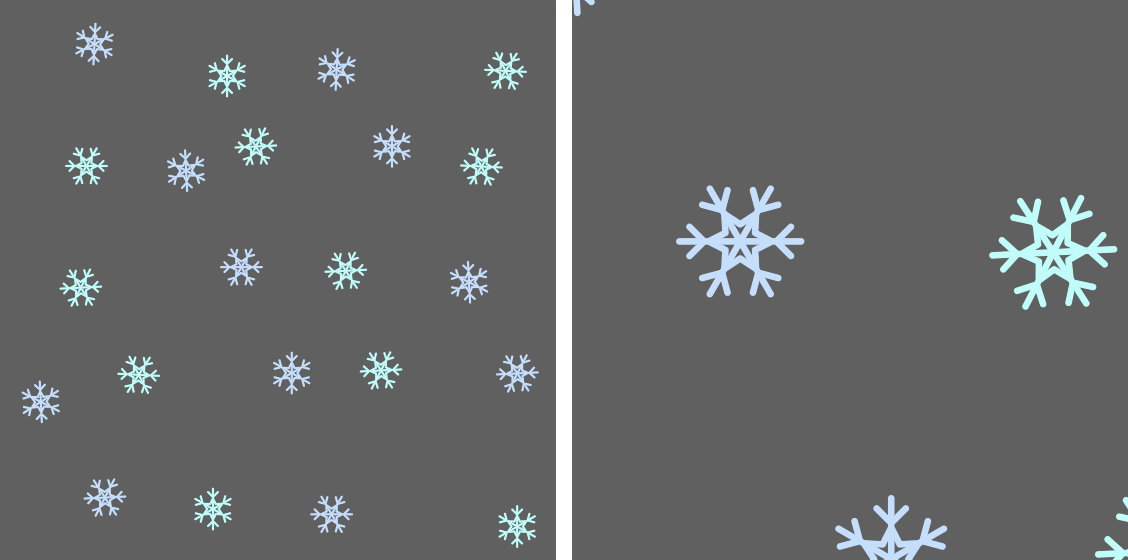
Left: the whole. Right: its middle third, enlarged.
This pattern is drawn by a WebGL 1 fragment shader. Its source:

```glsl
precision highp float;

uniform vec2 u_resolution;

const float PI = 3.14159265;

float hash(vec2 p) {
    return fract(sin(dot(p, vec2(127.1, 311.7))) * 4375.85);
}

float segmentDistance(vec2 p, vec2 a, vec2 b) {
    vec2 ab = b - a;
    return length(p - a - ab * clamp(dot(p - a, ab) / dot(ab, ab), 0.0, 1.0));
}

// Distance to the centre lines of a six-armed flake of radius 1
float snowflakeDistance(vec2 p) {
    // Fold the plane into half of one arm
    float angle = mod(atan(p.y, p.x) + PI / 6.0, PI / 3.0) - PI / 6.0;
    vec2 q = length(p) * vec2(cos(angle), abs(sin(angle)));

    float arm = segmentDistance(q, vec2(0.0), vec2(0.96, 0.0));
    float branch = segmentDistance(q, vec2(0.57, 0.0), vec2(0.80, 0.23));
    float star = segmentDistance(q, vec2(0.50, 0.0), vec2(0.234, 0.135));
    return min(arm, min(branch, star));
}

void main() {
    float canvasSize = min(u_resolution.x, u_resolution.y);
    vec2 uv = gl_FragCoord.xy / u_resolution;

    // Five rows that alternate between four and five flakes
    float row = floor(uv.y * 5.0);
    vec2 grid = vec2(4.0 + mod(row, 2.0), 5.0);
    vec2 cell = vec2(floor(uv.x * grid.x), row);

    // Scatter each flake inside its cell
    vec2 jitter = vec2(hash(cell + 3.7), hash(cell + 19.3)) - 0.5;
    vec2 center = (cell + 0.5 + jitter * vec2(0.56, 0.48)) / grid;
    float radius = 0.038;
    vec2 p = (uv - center) * u_resolution / (canvasSize * radius);

    // An arm points up or sideways, with a slight tilt
    float tilt = (floor(hash(cell + 41.9) * 3.0) - 1.0) * 0.05;
    float turn = step(0.5, hash(cell + 67.1)) * PI / 6.0 + tilt;
    float c = cos(turn), s = sin(turn);
    p = mat2(c, s, -s, c) * p;

    // Stroke with an edge about one pixel wide
    float pixel = 1.0 / (canvasSize * radius);
    float edge = snowflakeDistance(p) - 0.052;
    float ink = 1.0 - smoothstep(-0.6 * pixel, 0.6 * pixel, edge);

    vec3 slate = vec3(0.376);
    vec3 iceBlue = vec3(0.77, 0.87, 0.99);
    vec3 paleCyan = vec3(0.75, 0.99, 0.98);
    float isCyan = mod(cell.x + floor(row / 2.0), 2.0);
    gl_FragColor = vec4(mix(slate, mix(iceBlue, paleCyan, isCyan), ink), 1.0);
}
```
